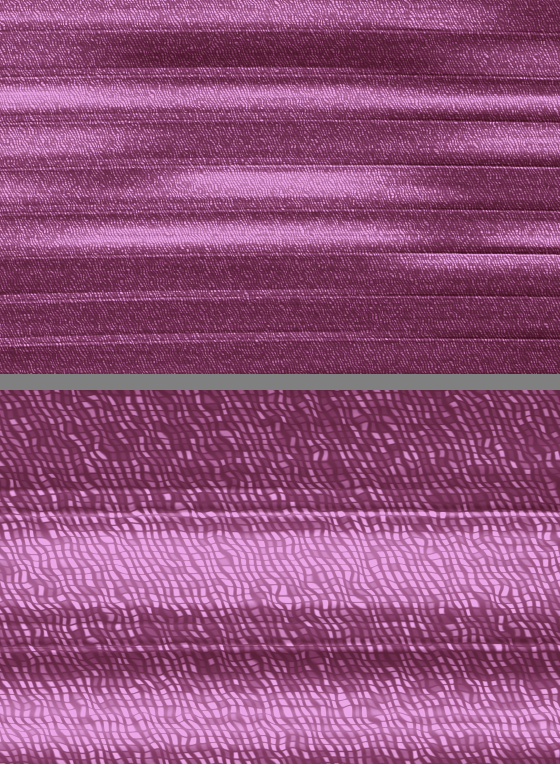
Top, the full canvas; bottom, a detail of the centre.
Give the GLSL for this texture, as a Shadertoy shader.

```glsl
// Pleated satin: nine panels parted by eight slightly bowed horizontal folds.
// Each panel gets soft sheen patches, each fold a flat strip and a bright edge;
// a slanted thread weave with uneven threads covers the cloth.

float hash(vec2 p) {
    vec3 q = fract(p.xyx * vec3(0.1031, 0.1030, 0.0973));
    q += dot(q, q.yzx + 33.33);
    return fract((q.x + q.y) * q.z);
}

float noise(vec2 p) {
    vec2 i = floor(p), f = fract(p);
    f *= f * (3.0 - 2.0 * f);
    return mix(mix(hash(i), hash(i + vec2(1, 0)), f.x),
               mix(hash(i + vec2(0, 1)), hash(i + vec2(1, 1)), f.x), f.y);
}

// Soft light on one panel, from left to right, centred at height mid
float sheen(vec2 q, float panel, float left, float right, float mid, float spread) {
    float across = smoothstep(left - 0.12, left + 0.12, q.x)
                 * (1.0 - smoothstep(right - 0.12, right + 0.12, q.x));
    float d = abs(q.y - panel - mid) / spread;
    return across * exp(-d * d * d) * step(panel, q.y) * step(q.y, panel + 1.0);
}

// Light falling on the panels; q.x runs 0..1, floor(q.y) is the panel
float panelLight(vec2 q) {
    float s = 0.23;
    s += 0.42 * sheen(q, 7.0, -0.3, 0.86, 0.40, 0.46);
    s += 0.18 * sheen(q, 7.0, -0.3, 0.55, 0.22, 0.15);
    s += 0.24 * sheen(q, 6.0, -0.3, 0.14, 0.55, 0.50);
    s += 0.24 * sheen(q, 6.0, 0.86, 1.3, 0.50, 0.40);
    s -= 0.10 * sheen(q, 6.0, 0.20, 0.84, 0.55, 0.40);
    s += 0.66 * sheen(q, 5.0, -0.3, 1.3, 0.50, 0.27);
    s += 0.24 * sheen(q, 5.0, -0.3, 0.24, 0.72, 0.28);
    s += 0.54 * sheen(q, 4.0, -0.3, 0.21, 0.55, 0.38);
    s += 0.14 * sheen(q, 4.0, 0.21, 0.80, 0.50, 0.40);
    s += 0.56 * sheen(q, 4.0, 0.83, 1.3, 0.60, 0.35);
    s += 0.56 * sheen(q, 3.0, -0.3, 0.09, 0.55, 0.40);
    s += 0.28 * sheen(q, 3.0, 0.09, 0.32, 0.35, 0.28);
    s += 0.66 * sheen(q, 3.0, 0.30, 0.76, 0.58, 0.42);
    s += 0.68 * sheen(q, 2.0, 0.09, 0.77, 0.42, 0.32);
    s += 0.42 * sheen(q, 2.0, -0.3, 0.09, 0.50, 0.38);
    s += 0.56 * sheen(q, 2.0, 0.89, 1.3, 0.42, 0.34);
    s += 0.56 * sheen(q, 1.0, 0.72, 1.3, 0.92, 0.28);
    return s;
}

// Steep slanted threads, staggered from row to row and slightly displaced
float weave(vec2 p) {
    vec2 q = p * vec2(126, 158);
    q += 0.9 * vec2(noise(p * 75.0), noise(p * 75.0 + 31.0));
    q.x += 0.38 * floor(q.y) + 0.38 * fract(q.y);
    vec2 f = fract(q) - 0.5;
    float thread = smoothstep(0.40, 0.12, abs(f.x)) * smoothstep(0.52, 0.28, abs(f.y));
    return thread * (0.25 + 1.3 * hash(floor(q)));
}

vec3 satin(vec2 p, float aspect) {
    float u = p.x / aspect, c = u - 0.5;

    // Fold coordinate: whole numbers lie on the folds
    float bow = c * mix(0.018, -0.006, p.y) - 0.032 * c * c;
    float y = p.y + 0.006 * sin(5.0 * (p.y - 0.09)) - bow;
    float t = (y - 0.092) / 0.1175;
    float lift = smoothstep(0.72, 0.76, p.y) * smoothstep(0.6, 0.85, u);
    t += 0.17 * lift;
    float v = fract(t), row = floor(t);

    // Panel light with wandering patch edges and long thread streaks
    float wander = noise(vec2(u * 5.0, t * 3.0)) - 0.5;
    float s = panelLight(vec2(u + 0.14 * wander, t));
    s += 0.13 * (noise(vec2(u * 4.0, p.y * 140.0)) - 0.5) * (0.5 + 2.0 * s);
    s += 0.10 * (noise(vec2(u * 3.0, t * 2.5)) - 0.5);
    s *= mix(0.74, 1.0, smoothstep(0.15, 0.32, v));

    // Flat strip above each fold, sinking into shade at the right
    float shade = smoothstep(0.50, 0.85, u + 0.1 * (hash(vec2(row, 7.0)) - 0.5));
    float strip = 1.0 - smoothstep(0.155, 0.185, v);
    s = mix(s, mix(0.46, 0.13, shade), strip);

    // Bright lower edge with a dark hairline, and a faint upper edge
    float d = v - 0.17 * lift;
    d -= round(d);
    float glint = 0.18 + 0.36 * noise(vec2(u * 4.0, row * 5.3 + 2.0));
    s += glint * exp(-pow((d + 0.015) / 0.022, 2.0));
    s -= 0.18 * exp(-pow((d - 0.035) / 0.022, 2.0));
    s += 0.10 * (1.0 - shade) * exp(-pow((v - 0.16) / 0.02, 2.0));

    // Weave contrast grows with the light
    s += (weave(p) - 0.34) * (0.32 + 0.42 * clamp(s, 0.0, 1.0));
    s += 0.05 - 0.06 * smoothstep(0.7, 1.0, u) * smoothstep(0.4, 0.0, p.y);

    vec3 plum = vec3(0.29, 0.085, 0.16), rose = vec3(0.55, 0.26, 0.435);
    vec3 orchid = vec3(0.84, 0.565, 0.80);
    vec3 col = mix(plum, rose, clamp(s * 2.0, -0.2, 1.0));
    return mix(col, orchid, clamp(s * 2.0 - 1.0, 0.0, 1.3));
}

void mainImage(out vec4 fragColor, in vec2 fragCoord) {
    float aspect = iResolution.x / iResolution.y;
    vec3 sum = vec3(0);
    for (int i = 0; i < 4; i++) { // four samples per pixel
        vec2 offset = vec2(i % 2, i / 2) * 0.5 - 0.25;
        sum += satin((fragCoord + offset) / iResolution.y, aspect);
    }
    fragColor = vec4(sum / 4.0, 1.0);
}
```
